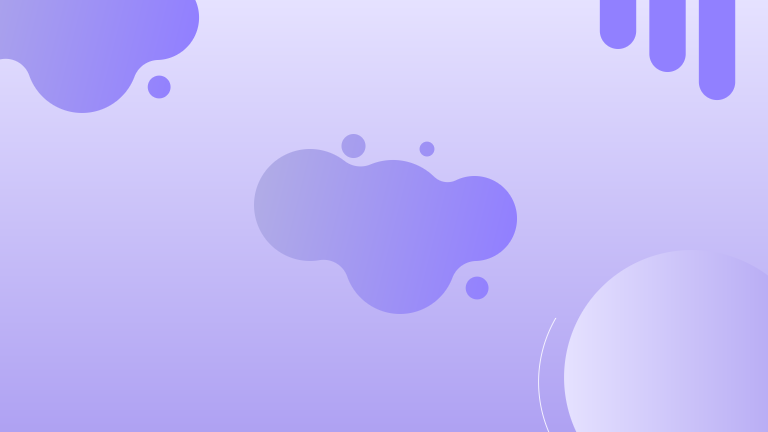
A Shadertoy shader for this background:

```glsl
// Lilac gradient backdrop with liquid blobs, hanging bars and a pale disc.

#define PALE vec3(0.900, 0.885, 1.000)
#define LILAC vec3(0.685, 0.632, 0.950)
#define GREY_LILAC vec3(0.690, 0.670, 0.905)
#define VIOLET vec3(0.570, 0.500, 1.000)
#define BLOB_COPY_SHIFT vec2(-0.736, 0.4653)
#define BLOB_GRADIENT_TILT 0.25
#define BAR_RADIUS 0.0421
#define DISC_CENTER vec2(1.6007, 0.1262)
#define DISC_RADIUS 0.295
#define ARC_CENTER vec2(1.5417, 0.1157)
#define ARC_TOP 0.264
#define ARC_HALF_WIDTH 0.0011

// Circles are vec3(center, radius); lengths are in canvas heights.
float circle(vec2 p, vec3 c) {
    return length(p - c.xy) - c.z;
}

// Signed distance to the line a-b, positive on its right.
float rightOf(vec2 p, vec2 a, vec2 b) {
    vec2 e = normalize(b - a);
    return dot(p - a, vec2(e.y, -e.x));
}

// Concave fillet tangent to both circles, on the left of the path a to b.
float fillet(vec2 p, vec3 a, vec3 b, float radius) {
    float reachA = a.z + radius, reachB = b.z + radius;
    float gap = distance(a.xy, b.xy);
    vec2 u = (b.xy - a.xy) / gap;
    float along = (reachA * reachA - reachB * reachB + gap * gap) / (2.0 * gap);
    float up = sqrt(max(reachA * reachA - along * along, 0.0));
    vec2 f = a.xy + u * along + vec2(-u.y, u.x) * up;
    float triangle = max(rightOf(p, a.xy, b.xy),
                         max(rightOf(p, b.xy, f), rightOf(p, f, a.xy)));
    return max(triangle, radius - distance(p, f));
}

// Four merged circles with three loose droplets.
float blob(vec2 p) {
    vec3 left   = vec3(0.7176, 0.5255, 0.1296);
    vec3 middle = vec3(0.9097, 0.4931, 0.1366);
    vec3 right  = vec3(1.0984, 0.4942, 0.0984);
    vec3 bottom = vec3(0.9260, 0.4028, 0.1296);

    float d = min(min(circle(p, left), circle(p, middle)),
                  min(circle(p, right), circle(p, bottom)));
    d = min(d, fillet(p, left, middle, 0.060));
    d = min(d, fillet(p, middle, right, 0.0447));
    d = min(d, fillet(p, bottom, left, 0.058));
    d = min(d, fillet(p, right, bottom, 0.060));

    d = min(d, circle(p, vec3(0.8183, 0.6620, 0.0278)));
    d = min(d, circle(p, vec3(0.9884, 0.6550, 0.0172)));
    return min(d, circle(p, vec3(1.1044, 0.3333, 0.0264)));
}

vec3 blobColor(vec2 p) {
    float t = (p.x - 0.588 - BLOB_GRADIENT_TILT * (p.y - 0.49)) / 0.609;
    return mix(GREY_LILAC, VIOLET, clamp(t, 0.0, 1.0));
}

// Round-ended bars hanging from the top edge, each longer than the last.
float bars(vec2 p) {
    float d = 1e3;
    for (int i = 0; i < 3; i++) {
        float n = float(i);
        vec2 cap = vec2(1.4306 + 0.1146 * n, 0.9287 - 0.0475 * n - 0.0058 * n * n);
        vec2 q = p - cap;
        d = min(d, length(vec2(q.x, min(q.y, 0.0))) - BAR_RADIUS);
    }
    return d;
}

float coverage(float d) {
    return clamp(0.5 - d * iResolution.y, 0.0, 1.0);
}

void mainImage(out vec4 fragColor, in vec2 fragCoord) {
    vec2 p = fragCoord / iResolution.y;
    vec3 color = mix(LILAC, PALE, p.y);

    // Blob and its shifted copy
    for (int i = 0; i < 2; i++) {
        vec2 q = p - BLOB_COPY_SHIFT * float(i);
        color = mix(color, blobColor(q), coverage(blob(q)));
    }

    color = mix(color, VIOLET, coverage(bars(p)));

    // Disc fading to the right
    float across = (p.x - DISC_CENTER.x) / (2.0 * DISC_RADIUS) + 0.5;
    vec3 discColor = mix(PALE, LILAC, clamp(across, 0.0, 1.0));
    color = mix(color, discColor, coverage(circle(p, vec3(DISC_CENTER, DISC_RADIUS))));

    // Thin arc beside the disc
    float ring = abs(circle(p, vec3(ARC_CENTER, DISC_RADIUS))) - ARC_HALF_WIDTH;
    float arc = max(ring, max(p.y - ARC_TOP, p.x - ARC_CENTER.x));
    color = mix(color, vec3(0.96, 0.95, 1.0), coverage(arc));

    fragColor = vec4(color, 1.0);
}
```
